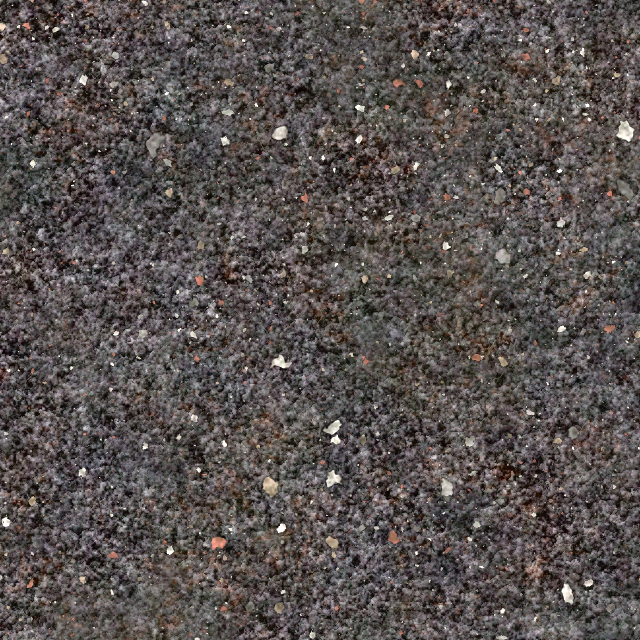
A Shadertoy shader for this texture:

```glsl
// Dark garden soil: layered noise and lit cellular crumbs make the ground,
// low-frequency tints vary its colour, and four sizes of angular grit plus
// a few dry root fibres are scattered over it.

vec3 hash3(vec2 cell, float seed) {
    uvec3 v = uvec3(ivec3(vec3(cell, seed))) * 1664525u + 1013904223u;
    v.x += v.y * v.z; v.y += v.z * v.x; v.z += v.x * v.y;
    v ^= v >> 16u;
    v.x += v.y * v.z; v.y += v.z * v.x; v.z += v.x * v.y;
    return vec3(v >> 8u) / 16777216.0;
}

// Three independent channels of value noise, each centred on zero
vec3 noise3(vec2 p, float seed) {
    vec2 i = floor(p), f = fract(p);
    f = f * f * (3.0 - 2.0 * f);
    vec3 low = mix(hash3(i, seed), hash3(i + vec2(1, 0), seed), f.x);
    vec3 high = mix(hash3(i + vec2(0, 1), seed), hash3(i + vec2(1, 1), seed), f.x);
    return mix(low, high, f.y) - 0.5;
}

mat2 rotation(float a) {
    return mat2(cos(a), sin(a), -sin(a), cos(a));
}

// Ragged crumbs with their own tone, a lit upper side and dark crevices
float crumbs(vec2 p, float seed) {
    p += 0.7 * noise3(p * 1.3, seed + 1.0).xy + 0.5 * noise3(p * 3.1, seed + 2.0).xy;
    vec2 cell = floor(p), toNearest = vec2(0.0);
    float nearest = 9.0, second = 9.0, tone = 0.0;
    for (int y = -1; y <= 1; y++)
    for (int x = -1; x <= 1; x++) {
        vec2 id = cell + vec2(x, y);
        vec3 h = hash3(id, seed);
        vec2 offset = p - id - h.xy;
        float d = length(offset);
        if (d < nearest) {
            second = nearest;
            nearest = d;
            toNearest = offset;
            tone = h.z;
        } else second = min(second, d);
    }
    float crevice = 1.0 - smoothstep(0.0, 0.4, second - nearest);
    return 0.15 * (tone - 0.5) + 0.15 * dot(toNearest, vec2(-0.5, 0.85))
         - 0.07 * (crevice - 0.35);
}

vec3 soil(vec2 p) {
    vec3 broad = noise3(p * 7.0, 10.0), patches = noise3(p * 19.0, 11.0);
    vec3 clods = noise3(p * 42.0, 12.0), lumps = noise3(p * 88.0, 13.0);
    vec3 grains = noise3(p * 175.0, 14.0), dust = noise3(p * 310.0, 15.0);

    float relief = 0.85 * crumbs(p * 72.0, 20.0) + 0.75 * crumbs(p * 135.0, 30.0)
                 + 0.15 * lumps.x + 0.29 * grains.x + 0.27 * dust.x;
    // Smeared, dusty areas show less relief than crumbly ones
    float crumbly = 1.0 + 0.5 * broad.y + 0.5 * patches.y;
    float tone = 0.325 + relief * crumbly + 0.05 * broad.x + 0.06 * patches.x + 0.08 * clods.x;
    tone = max(tone, 0.06 + 0.25 * tone);

    vec3 warmth = vec3(0.022, 0.0, -0.022) * (broad.z + patches.z + 0.8 * clods.z);
    vec3 violet = vec3(0.010, -0.014, 0.010) * (broad.y + clods.y);
    vec3 colour = tone + vec3(0.017, -0.005, -0.011) + warmth + violet;
    colour += 0.018 * lumps.yzx + 0.025 * grains.yzx + 0.03 * dust.yzx;
    // Rusty flecks
    float rust = smoothstep(0.28, 0.46, lumps.z + 0.4 * patches.z);
    return colour + rust * vec3(0.06, 0.0, -0.02);
}

// Lays one size of angular grit, at most one stone per grid cell
vec3 addGrit(vec3 ground, vec2 p, float cells, float share, float seed) {
    vec2 q = p * cells + 0.37 * seed, id = floor(q);
    vec3 place = hash3(id, seed), form = hash3(id, seed + 1.0), look = hash3(id, seed + 2.0);
    if (place.z > share) return ground;

    vec2 d = rotation(6.28 * form.x) * (fract(q) - 0.35 - 0.3 * place.xy);
    d.y *= 1.0 + 0.8 * form.y;
    d += 0.09 * noise3(q * 9.0, seed).xy + 0.05 * noise3(q * 21.0, seed).xy;
    float radius = mix(0.10, 0.20, form.z), edge = -1.0;
    for (float k = 0.0; k < 6.0; k++) {
        vec3 side = hash3(id + k * 17.0, seed + 3.0);
        float a = 1.047 * (k + 0.6 * side.x);
        edge = max(edge, dot(d, vec2(cos(a), sin(a))) - radius * (0.65 + 0.45 * side.y));
    }

    vec3 colour = vec3(0.94, 0.92, 0.87);
    if (look.x > 0.36) colour = vec3(0.77, 0.69, 0.58);
    if (look.x > 0.55) colour = vec3(0.72, 0.47, 0.39);
    if (look.x > 0.78) colour = vec3(0.60, 0.59, 0.56);
    vec3 grain = noise3(p * 120.0, seed) + 0.7 * noise3(p * 260.0, seed);
    colour *= 0.97 + 0.2 * look.y + 0.5 * grain.x + 0.6 * edge;
    colour += 0.05 * grain.yzx;

    float soft = 0.012 + 0.6 * cells / iResolution.y;
    float cover = 1.0 - smoothstep(-soft, soft, edge);
    ground *= 1.0 - 0.35 * (1.0 - smoothstep(0.0, 0.07, edge));
    return mix(ground, colour, cover * mix(0.7, 1.0, look.z));
}

// Thin bent fibres, in a sparse grid
float fibres(vec2 p) {
    vec2 q = p * 11.0, id = floor(q);
    vec3 h = hash3(id, 80.0), g = hash3(id, 81.0);
    vec2 d = rotation(6.28 * h.x) * (fract(q) - 0.5);
    d.y += (g.x - 0.5) * 1.6 * d.x * d.x + 0.03 * sin(22.0 * d.x);
    float width = 0.007 + 5.5 / iResolution.y;
    float body = 1.0 - smoothstep(0.3 * width, width, abs(d.y));
    return body * step(h.z, 0.3) * (1.0 - smoothstep(0.15, 0.2 + 0.2 * g.y, abs(d.x)));
}

void mainImage(out vec4 fragColor, in vec2 fragCoord) {
    vec2 p = fragCoord / iResolution.y;
    vec3 colour = soil(p);
    colour = mix(colour, vec3(0.56, 0.51, 0.46), 0.45 * fibres(p));

    // Fine grit first, the largest stones on top
    float cluster = 1.0 + 1.3 * noise3(p * 6.0, 90.0).x;
    for (float i = 3.0; i >= 0.0; i--)
        colour = addGrit(colour, p, 11.0 * pow(2.1, i), 0.2 * cluster, 40.0 + 7.0 * i);

    fragColor = vec4(clamp(colour, 0.0, 1.0), 1.0);
}
```
